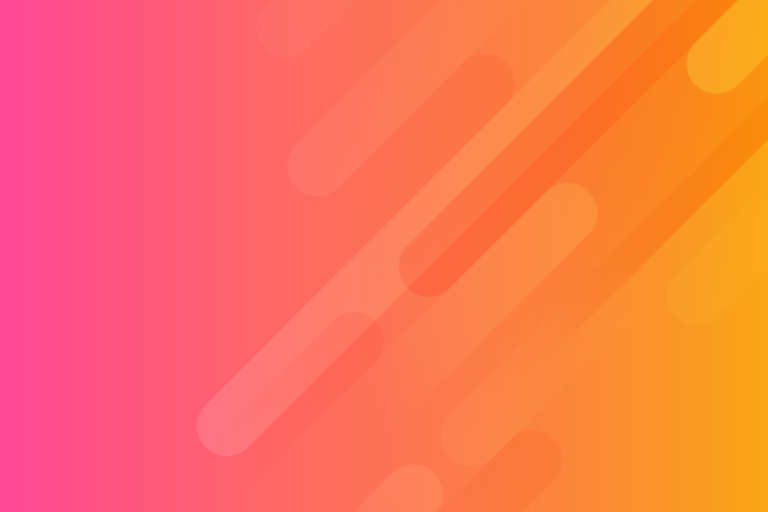
Give the GLSL for this background, as a WebGL 2 fragment shader.

```glsl
#version 300 es
precision highp float;
// Pink to amber gradient crossed by translucent diagonal capsules.
// Capsules sit on evenly spaced 45 degree lanes; each has one round end
// and fades out along its length. A shaded wedge deepens the upper right.

#define RADIUS 0.0586        // capsule radius, also the lane spacing
#define LANE_ORIGIN 0.1948   // offset of lane zero from the diagonal
#define WEDGE_SHADE 0.07
#define STRIPE_SHADE 0.03
#define PINK vec3(1.0, 0.28, 0.59)
#define CORAL vec3(1.0, 0.405, 0.40)
#define ORANGE vec3(0.985, 0.53, 0.225)
#define AMBER vec3(0.98, 0.65, 0.08)

uniform vec2 u_resolution;
out vec4 fragColor;

const int COUNT = 12;
// lane, position of the round end, signed fade length, light (+) or shade (-)
const vec4 CAPSULES[COUNT] = vec4[COUNT](
    vec4(-8, 1.065, 0.6, 0.025),
    vec4(-4, 0.916, 0.7, 0.035),
    vec4(-2, 1.262, -0.4, -0.03),
    vec4(0, 0.432, 2.2, 0.075),
    vec4(1, 0.931, 3.0, -0.06),
    vec4(1, 0.724, -0.36, -0.035),
    vec4(3, 1.197, -0.55, 0.06),
    vec4(3, 1.609, 2.0, 0.10),
    vec4(6, 0.755, 0.4, 0.025),
    vec4(8, 0.807, -0.35, -0.03),
    vec4(6, 0.595, -0.4, 0.045),
    vec4(8, 1.260, 0.5, 0.02));

vec3 background(float x) {
    vec3 color = mix(PINK, CORAL, clamp(x / 0.35, 0.0, 1.0));
    color = mix(color, ORANGE, clamp((x - 0.35) / 0.4, 0.0, 1.0));
    return mix(color, AMBER, clamp((x - 0.75) / 0.25, 0.0, 1.0));
}

// Smooth-edged band between two lane positions
float band(float lane, float low, float high, float blur) {
    return smoothstep(low - blur, low + blur, lane)
         - smoothstep(high - blur, high + blur, lane);
}

// Signed strength of one capsule at a point given as (along, across)
float capsule(vec2 point, vec4 shape, float blur) {
    float along = (point.x - shape.y) * sign(shape.z);
    float across = point.y - LANE_ORIGIN - shape.x * RADIUS;
    float dist = length(vec2(min(along, 0.0), across)) - RADIUS;
    float fade = clamp(1.0 - max(along, 0.0) / abs(shape.z), 0.0, 1.0);
    return shape.w * fade * (1.0 - smoothstep(-blur, blur, dist));
}

void main() {
    vec2 p = gl_FragCoord.xy / u_resolution.y;
    float x = gl_FragCoord.x / u_resolution.x;
    float blur = 0.75 / u_resolution.y;

    // Rotate into along-lane and across-lane axes
    vec2 point = vec2(p.x + p.y, p.x - p.y) * inversesqrt(2.0);
    float lane = (point.y - LANE_ORIGIN) / RADIUS;
    float laneBlur = blur / RADIUS;

    // Broad wedge and its narrow darker edge
    float light = -WEDGE_SHADE * band(lane, 0.0, 6.0, laneBlur)
                * smoothstep(0.8, 1.6, point.x);
    light -= STRIPE_SHADE * band(lane, 5.0, 6.0, laneBlur)
           * smoothstep(0.95, 1.35, point.x);

    for (int i = 0; i < COUNT; i++) {
        light += capsule(point, CAPSULES[i], blur);
    }

    // Light is rosier on the left and more golden on the right
    vec3 tint = vec3(0.0, 1.0, mix(1.2, 0.4, x));
    fragColor = vec4(clamp(background(x) + light * tint, 0.0, 1.0), 1.0);
}
```
